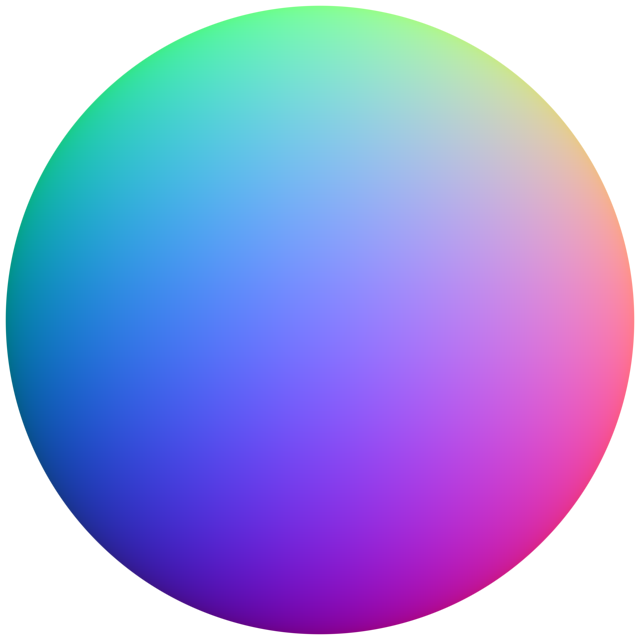
Give the GLSL for this texture map, as a Shadertoy shader.

```glsl
// Tangent-space normal map of a smooth hemisphere on a white ground.

const vec2 CENTER = vec2(0.5);
const float RADIUS = 0.491;
const vec3 BACKGROUND = vec3(1.0);

// Unit normal of a hemisphere facing the viewer; p is scaled to radius 1.
vec3 hemisphereNormal(vec2 p) {
    float height = sqrt(max(1.0 - dot(p, p), 0.0));
    return normalize(vec3(p, height));
}

// Packs a direction from -1..1 into colour range 0..1.
vec3 encodeNormal(vec3 normal) {
    return normal * 0.5 + 0.5;
}

float circleDistance(vec2 p, float radius) {
    return length(p) - radius;
}

// Coverage of a shape, softened over about one pixel.
float coverage(float dist, float pixel) {
    return 1.0 - smoothstep(-pixel, pixel, dist);
}

void mainImage(out vec4 fragColor, in vec2 fragCoord) {
    // Canvas units, centred and scaled by the shorter side
    float side = min(iResolution.x, iResolution.y);
    vec2 p = (fragCoord - CENTER * iResolution.xy) / side;

    // Encoded normals inside the disc
    vec3 normalColor = encodeNormal(hemisphereNormal(p / RADIUS));

    // Smooth rim over the background
    float disc = coverage(circleDistance(p, RADIUS), 0.8 / side);
    fragColor = vec4(mix(BACKGROUND, normalColor, disc), 1.0);
}
```
